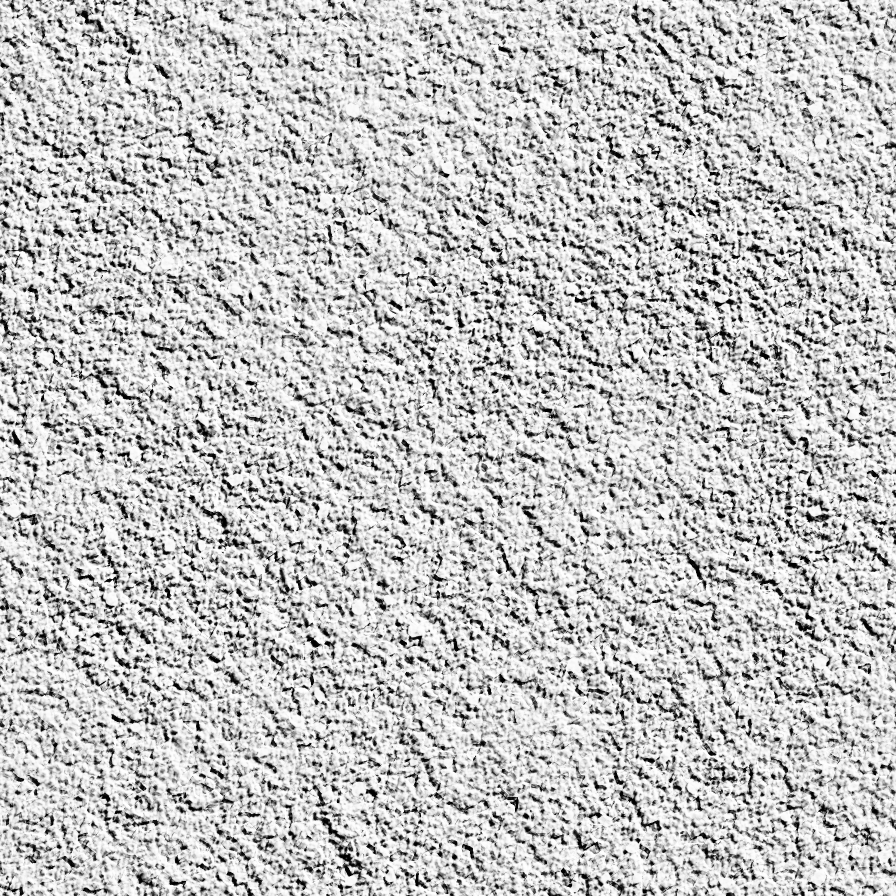
A Shadertoy shader for this texture:

```glsl
// Rough cast plaster in hard raking light from the upper right.
// Stepped grains with rare deep pits, grit and soft lumps form a height field;
// the drop below its neighbours towards the light is toned into grey.

const vec2  LIGHT_DIR     = vec2(0.66, 0.75);
const float SHADOW_REACH  = 0.0049;  // distance over which height is compared
const float GRAIN_CELLS   = 88.0;
const float FINE_CELLS    = 172.0;
const float GRIT_CELLS    = 340.0;
const float LUMP_CELLS    = 42.0;
const float PEBBLE_CELLS  = 29.0;
const float GRAIN_HEIGHT  = 2.0;
const float FINE_HEIGHT   = 1.3;
const float GRIT_HEIGHT   = 0.9;
const float LUMP_HEIGHT   = 1.4;
const float PEBBLE_HEIGHT = 0.9;
const float PEBBLE_SHARE  = 0.13;
const float GRAIN_PITTING = 3.0;     // higher means fewer, deeper pits
const float FINE_PITTING  = 2.0;
const float DOME          = 0.8;     // roundness of each grain
const float RAGGEDNESS    = 0.0013;  // warp of the grain outlines
const float EXPOSURE      = 2.45;
const float CONTRAST      = 2.3;
const float SHADOW_START  = 1.25;    // slope beyond which shadows deepen
const float SHADOW_DEPTH  = 0.5;
const float PATCH_CELLS   = 5.0;     // broad areas of rougher plaster
const float PATCH_AMOUNT  = 0.2;
const int   SAMPLES       = 2;       // per pixel side

// Three random values in 0..1 for a lattice cell
vec3 hash3(vec2 cell, uint seed) {
    uvec2 q = uvec2(ivec2(cell));
    uvec3 v = uvec3(q, seed) * 1664525u + 1013904223u;
    v.x += v.y * v.z; v.y += v.z * v.x; v.z += v.x * v.y;
    v ^= v >> 16u;
    v.x += v.y * v.z; v.y += v.z * v.x; v.z += v.x * v.y;
    return vec3(v >> 8u) / 16777216.0;
}

// Smooth value noise in -1..1
float noise(vec2 p, uint seed) {
    vec2 cell = floor(p);
    vec2 f = fract(p);
    f = f * f * (3.0 - 2.0 * f);
    float low  = mix(hash3(cell, seed).x, hash3(cell + vec2(1, 0), seed).x, f.x);
    float high = mix(hash3(cell + vec2(0, 1), seed).x, hash3(cell + vec2(1, 1), seed).x, f.x);
    return 2.0 * mix(low, high, f.y) - 1.0;
}

vec2 rotate(vec2 p, float angle) {
    float c = cos(angle), s = sin(angle);
    return vec2(c * p.x - s * p.y, s * p.x + c * p.y);
}

// Domed grains, each sunk by its own random depth
float grains(vec2 p, uint seed, float pitting) {
    vec2 cell = floor(p);
    float nearest = 9.0;
    float sunk = 0.0;
    for (int y = -1; y <= 1; y++)
    for (int x = -1; x <= 1; x++) {
        vec2 id = cell + vec2(x, y);
        vec3 rnd = hash3(id, seed);
        vec2 toCentre = id + rnd.xy - p;
        float d = dot(toCentre, toCentre);
        if (d < nearest) {
            nearest = d;
            sunk = rnd.z;
        }
    }
    return -pow(sunk, pitting) - DOME * nearest;
}

// Coverage of the sparse large pebbles
float pebbles(vec2 p) {
    p *= PEBBLE_CELLS;
    vec2 cell = floor(p);
    vec3 rnd = hash3(cell, 11u);
    float present = step(rnd.z, PEBBLE_SHARE);
    float radius = mix(0.12, 0.22, rnd.z / PEBBLE_SHARE);
    vec2 offset = p - cell - mix(vec2(0.32), vec2(0.68), rnd.xy);
    float ragged = 0.09 * noise(p * 6.0, 12u);
    return present * (1.0 - smoothstep(-0.03, 0.03, length(offset) + ragged - radius));
}

float height(vec2 p) {
    vec2 ragged = vec2(noise(p * 190.0, 1u), noise(p * 190.0, 2u));
    vec2 warped = p + RAGGEDNESS * ragged;
    float h = GRAIN_HEIGHT * grains(rotate(warped, 0.25) * GRAIN_CELLS, 3u, GRAIN_PITTING);
    h += FINE_HEIGHT * grains(rotate(warped, 0.9) * FINE_CELLS, 4u, FINE_PITTING);
    h += GRIT_HEIGHT * noise(rotate(p, 0.4) * GRIT_CELLS, 5u);
    h += LUMP_HEIGHT * noise(rotate(p, 1.1) * LUMP_CELLS, 6u);
    return h + PEBBLE_HEIGHT * pebbles(p);
}

// Grey level of the lit surface
float shade(vec2 p) {
    vec2 reach = SHADOW_REACH * normalize(LIGHT_DIR);
    float blocker = max(height(p + 0.5 * reach), height(p + reach));
    float slope = height(p) - blocker;
    float patches = noise(rotate(p, 0.5) * PATCH_CELLS, 7u)
                  + 0.6 * noise(rotate(p, 0.9) * PATCH_CELLS * 2.3, 8u);
    slope *= 1.0 + PATCH_AMOUNT * patches;
    slope = mix(slope, 0.7, 0.7 * pebbles(p));
    slope -= SHADOW_DEPTH * max(-slope - SHADOW_START, 0.0);
    return 1.0 / (1.0 + exp(-EXPOSURE - CONTRAST * slope));
}

void mainImage(out vec4 fragColor, in vec2 fragCoord) {
    float grey = 0.0;
    for (int y = 0; y < SAMPLES; y++)
    for (int x = 0; x < SAMPLES; x++) {
        vec2 jitter = (vec2(x, y) + 0.5) / float(SAMPLES) - 0.5;
        grey += shade((fragCoord + jitter) / iResolution.y);
    }
    fragColor = vec4(vec3(grey / float(SAMPLES * SAMPLES)), 1.0);
}
```
